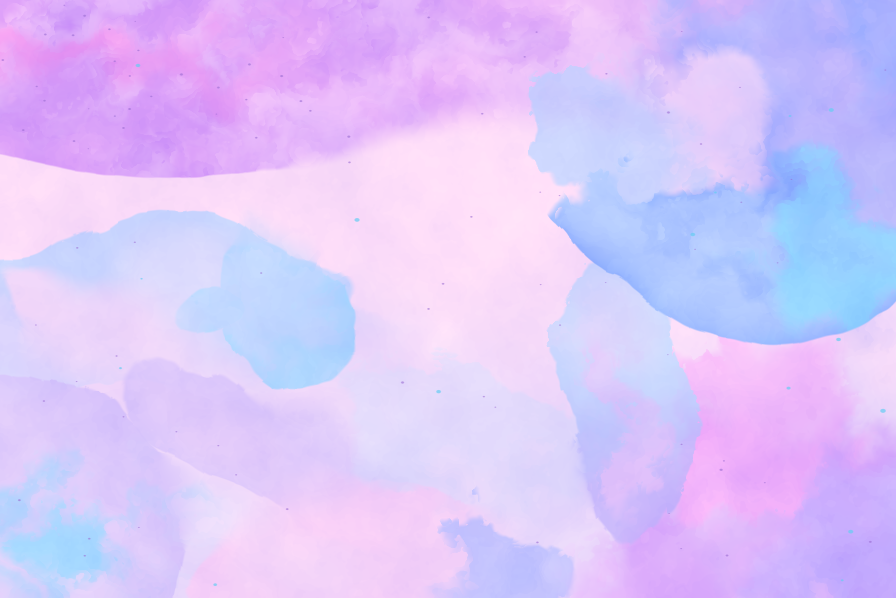
A Shadertoy shader for this background:

```glsl
// Pastel watercolour: translucent pink, violet and blue washes over pale paper.
// Noise-warped ellipses and curves have rims that alternate between crisp and lost;
// terraced noise makes dried pigment patches and hashed cells scatter fine specks.

float hash(vec2 p) {
    vec3 q = fract(p.xyx * 0.1031);
    q += dot(q, q.yzx + 33.33);
    return fract((q.x + q.y) * q.z);
}

float noise(vec2 p) {
    vec2 i = floor(p), f = fract(p);
    f = f * f * (3.0 - 2.0 * f);
    return mix(mix(hash(i), hash(i + vec2(1, 0)), f.x),
               mix(hash(i + vec2(0, 1)), hash(i + vec2(1, 1)), f.x), f.y);
}

float fbm(vec2 p) {
    float sum = 0.0, gain = 0.5;
    for (int i = 0; i < 5; i++) {
        sum += gain * noise(p);
        p = mat2(1.6, 1.2, -1.2, 1.6) * p + 7.3;
        gain *= 0.5;
    }
    return sum;
}

vec2 warp(vec2 p, float scale, float amount) {
    return p + amount * (vec2(fbm(p * scale + 3.0), fbm(p * scale + 41.0)) - 0.48);
}

// Flat steps with narrow smooth risers
float terrace(float v, float steps) {
    float s = v * steps;
    return (floor(s) + smoothstep(0.4, 0.6, fract(s))) / steps;
}

// Uneven coverage of a tilted ellipse, with pigment gathered at its rim
float blot(vec2 p, vec2 centre, vec2 radius, float tilt, float soft) {
    float c = cos(tilt), s = sin(tilt);
    vec2 q = mat2(c, -s, s, c) * (p - centre) / radius;
    float d = (length(q) - 1.0) * min(radius.x, radius.y);
    float lost = smoothstep(0.5, 0.8, noise(p * 5.0 + centre * 30.0));
    float blur = max(soft, 0.6 / iResolution.y) + 0.05 * lost;
    float body = mix(0.55, 1.05, noise(p * 9.0 + centre * 50.0));
    return smoothstep(blur, -blur, d) * min(1.0, body + 0.25 * exp(min(d, 0.0) * 30.0));
}

// Sparse specks, at most one in a cell
float specks(vec2 p, float cells, float density) {
    vec2 id = floor(p * cells), f = fract(p * cells) - 0.5;
    vec2 shift = vec2(hash(id + 5.0), hash(id + 17.0)) - 0.5;
    float d = length((f - shift * 0.7) * vec2(0.8, 1.1)) - mix(0.03, 0.09, hash(id + 29.0));
    float blur = 0.7 * cells / iResolution.y;
    return step(hash(id + 61.0), density) * smoothstep(blur, -blur, d);
}

void mainImage(out vec4 fragColor, in vec2 fragCoord) {
    vec2 p = fragCoord / iResolution.xy * vec2(1.5, 1.0);
    float flake = terrace(fbm(p * 16.0 + 70.0), 9.0) - 0.48;
    vec2 edge = warp(p, 3.5, 0.13) + 0.015 * flake;
    vec2 bleed = warp(p, 8.0, 0.2) + flake * vec2(0.12, -0.1);
    float bloom = smoothstep(0.32, 0.66, fbm(bleed * 8.0 + 23.0));

    // Paper, cooler towards the bottom
    vec3 col = mix(vec3(0.915, 0.85, 0.985), vec3(0.985, 0.86, 0.975), smoothstep(0.15, 0.62, bleed.y));

    // Violet band with a wavy lower rim and a pink ridge
    float rim = p.y + 0.3 * (edge.y - p.y) - 0.735 + 0.035 * cos((p.x - 0.3) * 6.0);
    float band = smoothstep(-0.002, 0.002 + 0.08 * smoothstep(0.4, 0.8, bleed.x), rim);
    vec3 violet = mix(vec3(0.91, 0.73, 0.985), vec3(0.84, 0.6, 0.975), bloom);
    float ridge = bleed.y - 0.92 + 0.12 * abs(bleed.x - 0.17);
    violet = mix(violet, vec3(0.96, 0.58, 0.94), 0.7 * exp(-ridge * ridge * 600.0) * smoothstep(0.7, 0.1, p.x));
    col = mix(col, violet, band * mix(0.95, 0.5, smoothstep(0.6, 1.15, bleed.x)));

    // Blue corner, pale gap and cool cloud
    col = mix(col, vec3(0.62, 0.68, 1.0), blot(bleed, vec2(1.47, 0.86), vec2(0.33, 0.32), 0.2, 0.08));
    col = mix(col, vec3(0.97, 0.84, 0.98), 0.85 * blot(bleed, vec2(1.17, 0.79), vec2(0.1, 0.1), 0.0, 0.03));
    col = mix(col, vec3(0.75, 0.82, 1.0), 0.85 * blot(bleed, vec2(1.02, 0.77), vec2(0.1, 0.13), 0.2, 0.006));

    // Left blue pool, its darker heart and side lobe
    col = mix(col, vec3(0.75, 0.83, 1.0), 0.85 * blot(edge, vec2(0.2, 0.5), vec2(0.42, 0.13), 0.05, 0.002));
    col = mix(col, vec3(0.89, 0.82, 0.99), 0.7 * blot(bleed, vec2(0.05, 0.43), vec2(0.25, 0.07), -0.2, 0.02));
    float heart = max(blot(edge, vec2(0.49, 0.49), vec2(0.15, 0.11), -0.5, 0.002),
                      blot(edge, vec2(0.34, 0.48), vec2(0.07, 0.03), 0.2, 0.002));
    col = mix(col, mix(vec3(0.74, 0.84, 1.0), vec3(0.65, 0.84, 1.0), bloom), 0.9 * heart);

    // Lavender petal and lower-left disc with cyan blooms
    col = mix(col, vec3(0.98, 0.85, 0.975), 0.8 * blot(edge, vec2(0.32, 0.34), vec2(0.42, 0.07), -0.6, 0.003));
    col = mix(col, vec3(0.85, 0.77, 0.985), 0.85 * blot(edge, vec2(0.44, 0.27), vec2(0.26, 0.085), -0.45, 0.002));
    col = mix(col, vec3(0.84, 0.76, 0.985), 0.8 * blot(edge, vec2(0.03, 0.1), vec2(0.3, 0.29), 0.0, 0.002));
    col = mix(col, vec3(0.6, 0.83, 1.0), bloom * blot(bleed, vec2(0.12, 0.12), vec2(0.2, 0.13), 0.3, 0.03));

    // Blush, pale veil and blue stain along the bottom
    col = mix(col, vec3(0.98, 0.81, 0.97), 0.85 * blot(edge, vec2(0.58, 0.05), vec2(0.25, 0.14), 0.3, 0.002));
    col = mix(col, vec3(0.86, 0.86, 0.99), 0.6 * blot(bleed, vec2(0.79, 0.28), vec2(0.18, 0.1), 0.0, 0.005));
    col = mix(col, vec3(0.71, 0.74, 1.0), 0.85 * blot(bleed, vec2(0.85, 0.03), vec2(0.12, 0.11), 0.4, 0.005));

    // Magenta and violet on the lower right
    col = mix(col, vec3(0.85, 0.65, 0.985), blot(bleed, vec2(1.32, 0.06), vec2(0.34, 0.2), 0.25, 0.04));
    col = mix(col, vec3(0.95, 0.68, 0.98), blot(bleed, vec2(1.27, 0.27), vec2(0.17, 0.17), 0.0, 0.015));
    col = mix(col, vec3(0.75, 0.68, 1.0), 0.8 * blot(bleed, vec2(1.46, 0.1), vec2(0.16, 0.09), 0.2, 0.02));

    // Hanging petal with a blushing core
    vec2 torn = mix(edge, bleed, 0.35);
    vec3 petal = mix(vec3(0.76, 0.7, 0.985), vec3(0.75, 0.84, 1.0), smoothstep(0.2, 0.42, bleed.y));
    col = mix(col, petal, 0.85 * blot(torn, vec2(1.05, 0.34), vec2(0.11, 0.23), 0.15, 0.002));
    col = mix(col, vec3(0.9, 0.75, 0.98), 0.7 * blot(bleed, vec2(1.03, 0.28), vec2(0.04, 0.12), 0.1, 0.01));

    // Deep blue wash between a crisp bowl and a ragged crest
    float x = edge.x - 1.3;
    float bowl = p.y + 0.4 * (edge.y - p.y) - 0.425 - 1.4 * x * x;
    float crest = min(0.7, 0.62 + 0.6 * (bleed.x - 0.95)) - bleed.y;
    vec3 blue = mix(vec3(0.69, 0.79, 1.0), vec3(0.57, 0.7, 1.0), max(bloom, exp(-bowl * 30.0)));
    blue = mix(blue, vec3(0.56, 0.83, 1.0), blot(bleed, vec2(1.41, 0.57), vec2(0.15, 0.1), 0.3, 0.03));
    col = mix(col, blue, 0.95 * smoothstep(-0.002, 0.002, bowl) * smoothstep(-0.01, 0.025, crest));

    // Dried patches, stronger in dense pigment, and specks
    float patches = terrace(fbm(p * 7.0 + 11.0), 14.0) - 0.48 + 0.8 * flake;
    col += vec3(0.27, 0.25, 0.02) * patches * (1.15 - col.g);
    col = mix(col, vec3(0.6, 0.42, 0.82), 0.6 * specks(p, 45.0, 0.015 + 0.1 * band * smoothstep(1.1, 0.3, p.x)));
    col = mix(col, vec3(0.4, 0.8, 0.95), 0.7 * specks(p + 9.0, 24.0, 0.015));
    fragColor = vec4(clamp(col, 0.0, 1.0), 1.0);
}
```
